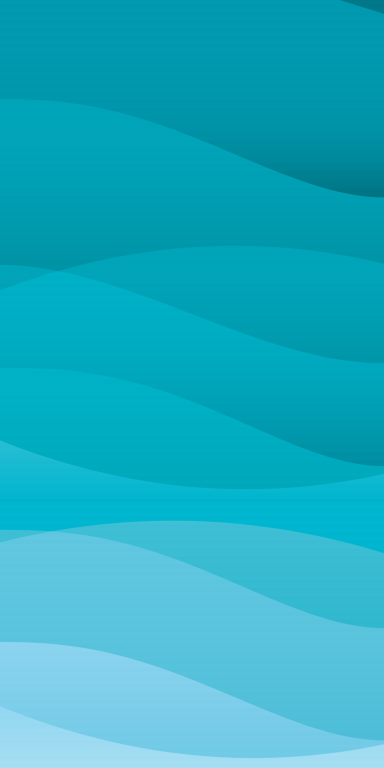
This background is drawn by a Shadertoy shader. Its source:

```glsl
// Stacked translucent sea waves, from deep teal at the top to pale blue below.
// Each wave is a height curve over x: a falling S-bend or a parabolic arch.
// Waves are painted from top to bottom, each with its own vertical gradient.

#define EDGE_SOFTNESS 0.75   // half width of an edge, in screen steps
#define FALL_HEIGHT   0.128  // drop of an S-bend across the canvas
#define ARCH_BEND     0.155  // curvature of arches and bowls
#define STRIPE_COUNT  96.0   // faint horizontal bands over the height
#define STRIPE_GAIN   0.003
#define SEAM_DEPTH    0.651  // thin line across the bright water
#define SEAM_GAIN     0.03

// Depth of an S-bend that starts at 'start'; 'delay' pushes the fall rightwards.
float fallingWave(float x, float start, float delay) {
    return start + FALL_HEIGHT * smoothstep(0.0, 1.0, pow(x, delay));
}

// Depth of a parabola; positive bend is an arch, negative bend a bowl.
float archWave(float x, vec2 apex, float bend) {
    float dx = x - apex.x;
    return apex.y + bend * dx * dx;
}

float coverage(float distanceBelow) {
    float soft = EDGE_SOFTNESS / iResolution.y;
    return smoothstep(-soft, soft, distanceBelow);
}

// Vertical gradient between the depths in 'span'; 'ease' delays the change.
vec3 gradient(float depth, vec2 span, vec3 upper, vec3 lower, float ease) {
    float t = clamp((depth - span.x) / (span.y - span.x), 0.0, 1.0);
    return mix(upper, lower, pow(t, ease));
}

void paint(inout vec3 color, float edge, float depth, vec3 waveColor) {
    color = mix(color, waveColor, coverage(depth - edge));
}

void mainImage(out vec4 fragColor, in vec2 fragCoord) {
    vec2 uv = fragCoord / iResolution.xy;
    float x = uv.x;
    float depth = 1.0 - uv.y;

    // Deep water and the dark upper corner
    vec3 color = vec3(0.0, 0.47, 0.54);
    vec3 deepWater = gradient(depth, vec2(0.0, 0.258),
        vec3(0.0, 0.60, 0.685), vec3(0.0, 0.44, 0.50), 4.0);
    paint(color, (x - 0.885) * 0.157, depth, deepWater);

    // First teal wave
    vec3 teal = gradient(depth, vec2(0.129, 0.352),
        vec3(0.0, 0.645, 0.725), vec3(0.0, 0.57, 0.645), 2.0);
    paint(color, fallingWave(x, 0.129, 1.25), depth, teal);

    // Two crossing teal waves: their union, then their brighter overlap
    float tealFall = fallingWave(x, 0.345, 1.0);
    float tealArch = archWave(x, vec2(0.612, 0.320), ARCH_BEND);
    vec3 tealVeil = gradient(depth, vec2(0.320, 0.477),
        vec3(0.0, 0.645, 0.725), vec3(0.0, 0.58, 0.655), 2.0);
    vec3 tealOverlap = gradient(depth, vec2(0.360, 0.607),
        vec3(0.0, 0.69, 0.775), vec3(0.0, 0.55, 0.63), 2.0);
    paint(color, min(tealFall, tealArch), depth, tealVeil);
    paint(color, max(tealFall, tealArch), depth, tealOverlap);

    // Lower teal wave
    vec3 lagoon = gradient(depth, vec2(0.479, 0.637),
        vec3(0.0, 0.695, 0.775), vec3(0.0, 0.655, 0.73), 1.5);
    paint(color, fallingWave(x, 0.479, 1.35), depth, lagoon);

    // Bright bowl with a thin seam
    vec3 cyan = gradient(depth, vec2(0.573, SEAM_DEPTH),
        vec3(0.16, 0.745, 0.83), vec3(0.0, 0.71, 0.81), 1.0);
    cyan -= SEAM_GAIN * (1.0 - smoothstep(0.0, 0.0015, abs(depth - SEAM_DEPTH)));
    paint(color, archWave(x, vec2(0.64, 0.637), -ARCH_BEND), depth, cyan);

    // Two crossing pale waves
    float paleFall = fallingWave(x, 0.690, 1.3);
    float paleArch = archWave(x, vec2(0.45, 0.678), 0.9 * ARCH_BEND);
    vec3 paleVeil = gradient(depth, vec2(0.678, 0.81),
        vec3(0.25, 0.75, 0.835), vec3(0.19, 0.72, 0.81), 1.0);
    vec3 paleOverlap = gradient(depth, vec2(0.690, 0.965),
        vec3(0.38, 0.78, 0.88), vec3(0.30, 0.74, 0.84), 1.5);
    paint(color, min(paleFall, paleArch), depth, paleVeil);
    paint(color, max(paleFall, paleArch), depth, paleOverlap);

    // Light blue wave and the palest bowl at the foot
    vec3 skyBlue = gradient(depth, vec2(0.836, 0.98),
        vec3(0.55, 0.83, 0.94), vec3(0.44, 0.79, 0.90), 1.0);
    vec3 foam = gradient(depth, vec2(0.918, 1.0),
        vec3(0.57, 0.84, 0.945), vec3(0.65, 0.87, 0.95), 1.0);
    paint(color, fallingWave(x, 0.836, 1.25), depth, skyBlue);
    paint(color, archWave(x, vec2(0.66, 0.987), -ARCH_BEND), depth, foam);

    // Faint horizontal bands
    color += STRIPE_GAIN * sin(6.2832 * STRIPE_COUNT * depth);

    fragColor = vec4(clamp(color, 0.0, 1.0), 1.0);
}
```
